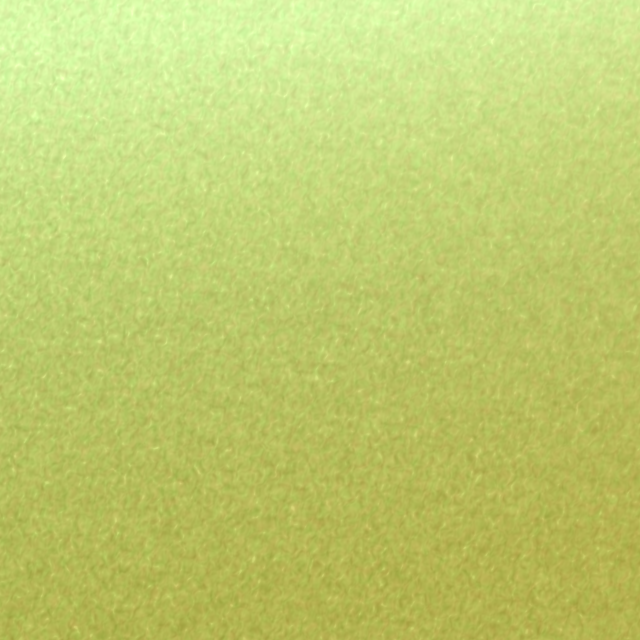
A WebGL 2 fragment shader for this texture:

```glsl
#version 300 es
precision highp float;

uniform vec2 u_resolution;
out vec4 fragColor;

// Sheen: colours from the lit top edge to the shaded bottom
const int STOPS = 6;
const vec3 SHEEN[STOPS] = vec3[](
  vec3(0.855, 0.972, 0.650), vec3(0.810, 0.897, 0.552),
  vec3(0.770, 0.840, 0.472), vec3(0.732, 0.778, 0.407),
  vec3(0.715, 0.738, 0.356), vec3(0.700, 0.706, 0.314));
const float DEPTH[STOPS] = float[](0.02, 0.170, 0.310, 0.485, 0.70, 0.93);
const float SHEEN_TILT = 0.15;
const float SHEEN_BOW = 0.10;
const vec3 SIDE_WARMTH = vec3(0.012, -0.010, -0.006);

// Grain: cells across the canvas and strengths
const float GRAIN_CELLS = 104.0;
const float FINE_CELLS = 180.0;
const float MOTTLE_CELLS = 56.0;
const float BLOTCH_CELLS = 25.0;
const float TINT_CELLS = 70.0;
const float GRAIN_GAIN = 0.092;
const float FINE_GAIN = 0.046;
const float MOTTLE_GAIN = 0.046;
const float BLOTCH_GAIN = 0.030;
const float TINT_GAIN = 0.050;
const float FLECK_GAIN = 0.045;
const float WARP = 0.005;
const vec3 GRAIN_COLOR = vec3(0.95, 1.0, 0.95);
const vec3 TINT_COLOR = vec3(1.0, -0.65, 0.15);
const mat2 GRAIN_SLANT = mat2(1.12, 0.12, -0.28, 0.88);

// Integer hash of a lattice point, two values in 0..1
vec2 hash2(ivec2 cell, uint seed) {
  uvec2 v = uvec2(cell) * 1664525u + uvec2(seed * 7919u + 1013u, seed * 104729u + 31u);
  v.x += v.y * 1664525u;
  v.y += v.x * 1664525u;
  v ^= v >> 16u;
  v.x += v.y * 1664525u;
  v.y += v.x * 1664525u;
  v ^= v >> 16u;
  return vec2(v & 0xffffu) / 65535.0;
}

float cornerSlope(ivec2 cell, vec2 offset, uint seed) {
  return dot(hash2(cell, seed) * 2.0 - 1.0, offset);
}

// Gradient noise, roughly -0.7..0.7
float gradientNoise(vec2 p, uint seed) {
  ivec2 cell = ivec2(floor(p));
  vec2 f = fract(p);
  vec2 w = f * f * f * (f * (f * 6.0 - 15.0) + 10.0);
  float low = mix(cornerSlope(cell, f, seed),
                  cornerSlope(cell + ivec2(1, 0), f - vec2(1, 0), seed), w.x);
  float high = mix(cornerSlope(cell + ivec2(0, 1), f - vec2(0, 1), seed),
                   cornerSlope(cell + ivec2(1, 1), f - vec2(1, 1), seed), w.x);
  return mix(low, high, w.y);
}

vec3 sheen(vec2 uv) {
  float side = uv.x - 0.5;
  float depth = 1.0 - uv.y + SHEEN_TILT * side
              + SHEEN_BOW * side * side * uv.y;
  vec3 color = SHEEN[0];
  for (int i = 1; i < STOPS; i++) {
    float t = (depth - DEPTH[i - 1]) / (DEPTH[i] - DEPTH[i - 1]);
    color = mix(color, SHEEN[i], clamp(t, 0.0, 1.0));
  }
  return color + SIDE_WARMTH * side;
}

void main() {
  vec2 uv = gl_FragCoord.xy / u_resolution;

  // Bend the lattice so the grains look irregular
  vec2 bend = vec2(gradientNoise(uv * 60.0, 1u), gradientNoise(uv * 60.0, 2u));
  vec2 p = GRAIN_SLANT * (uv + WARP * bend);

  float grain = gradientNoise(p * GRAIN_CELLS, 3u);
  float fine = gradientNoise(p * FINE_CELLS, 4u);
  float mottle = gradientNoise(p * MOTTLE_CELLS, 7u);
  float blotch = gradientNoise(uv * BLOTCH_CELLS, 5u);
  float tint = gradientNoise(p * TINT_CELLS, 6u);

  // Grain is softer toward the upper right
  float crispness = 1.0 - 0.3 * smoothstep(0.6, 1.7, uv.x + uv.y);
  float light = (GRAIN_GAIN * grain + FINE_GAIN * fine) * crispness;
  light += MOTTLE_GAIN * mottle + BLOTCH_GAIN * blotch;

  // Faint flecks on the grain peaks
  light += FLECK_GAIN * smoothstep(0.30, 0.75, grain + 0.5 * fine) * crispness;

  vec3 color = sheen(uv) + GRAIN_COLOR * light + TINT_COLOR * TINT_GAIN * tint;
  fragColor = vec4(clamp(color, 0.0, 1.0), 1.0);
}
```
